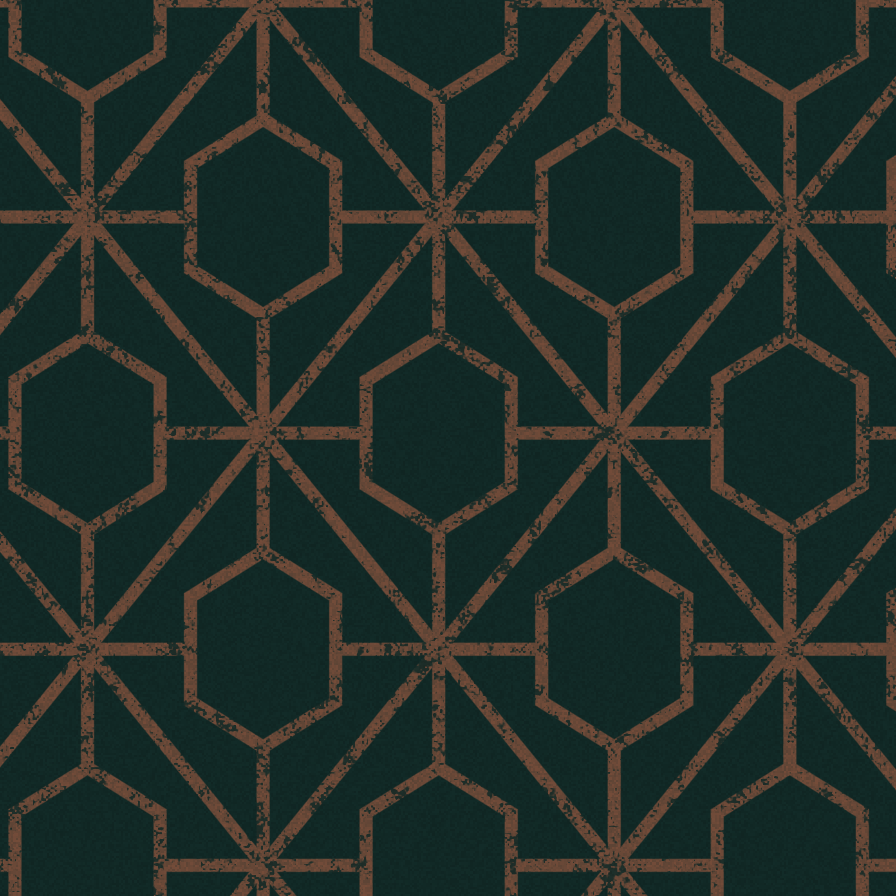
Write a three.js fragment shader that draws this pattern.

```glsl
// Worn copper lattice of eight-spoked stars and tall hexagons on dark green cloth.
#define PITCH vec2(0.3919, 0.4824)    // star spacing along a row, along a column
#define ORIGIN vec2(0.4896, 0.7578)   // centre of one star
#define HEX_SIDE 0.0810               // hexagon centre to its upright sides
#define HEX_APEX 0.1091               // hexagon centre to its tips
#define HEX_SLOPE 0.625               // rise of the slanted sides
#define HALF_LINE 0.0073
#define EDGE 0.0010                   // softness of line edges
#define GRAIN 400.0                   // grain cells across the canvas
#define WEAR 0.86                     // depth of the worn spots
#define GREEN vec3(0.066, 0.158, 0.146)
#define COPPER vec3(0.455, 0.298, 0.225)

varying vec2 vUv;

float hash(vec2 p) {
  return fract(sin(dot(p, vec2(12.9898, 78.233))) * 43758.5453);
}

float noise(vec2 p) {
  vec2 i = floor(p);
  vec2 f = fract(p);
  f = f * f * (3.0 - 2.0 * f);
  return mix(mix(hash(i), hash(i + vec2(1.0, 0.0)), f.x),
             mix(hash(i + vec2(0.0, 1.0)), hash(i + vec2(1.0, 1.0)), f.x), f.y);
}

// Signed distance to a tall hexagon, with mitred corners.
float hexagon(vec2 p) {
  p = abs(p);
  float slant = (p.y + HEX_SLOPE * p.x - HEX_APEX) / length(vec2(1.0, HEX_SLOPE));
  return max(p.x - HEX_SIDE, slant);
}

void main() {
  // Fold into a quarter cell: stars at 0 and at corner, hexagons at the other two corners.
  vec2 corner = 0.5 * PITCH;
  vec2 q = abs(mod(vUv - ORIGIN + corner, PITCH) - corner);

  // Spokes stop at the hexagons; diagonals run from star to star.
  float hex = min(hexagon(q - vec2(corner.x, 0.0)), hexagon(q - vec2(0.0, corner.y)));
  vec2 axis = min(q, corner - q);
  float spokes = max(min(axis.x, axis.y), -hex);
  float diagonal = abs(q.x * corner.y - q.y * corner.x) / length(corner);
  float dist = min(abs(hex), min(spokes, diagonal)) - HALF_LINE;
  float line = 1.0 - smoothstep(-EDGE, EDGE, dist);

  // Clustered speckles, denser where the spokes meet.
  float patches = 0.6 * noise(vUv * 62.0) + 0.4 * noise(vUv * 150.0 + 17.0);
  float grain = noise(vUv * GRAIN + 5.0);
  float starDist = min(length(q), length(corner - q));
  float crowding = 0.06 * (1.0 - smoothstep(0.005, 0.026, starDist));
  float worn = smoothstep(0.54, 0.70, 0.56 * patches + 0.44 * grain + crowding);

  // Fine cloth grain in the ground, mottled metal on the lines.
  float weave = hash(floor(vUv * GRAIN)) - 0.5;
  vec3 ground = GREEN * (1.0 + 0.16 * weave);
  vec3 metal = mix(COPPER, GREEN, 0.24 * hash(floor(vUv * GRAIN) + 31.0));
  metal = mix(metal, ground, WEAR * worn);
  gl_FragColor = vec4(mix(ground, metal, line), 1.0);
}
```
